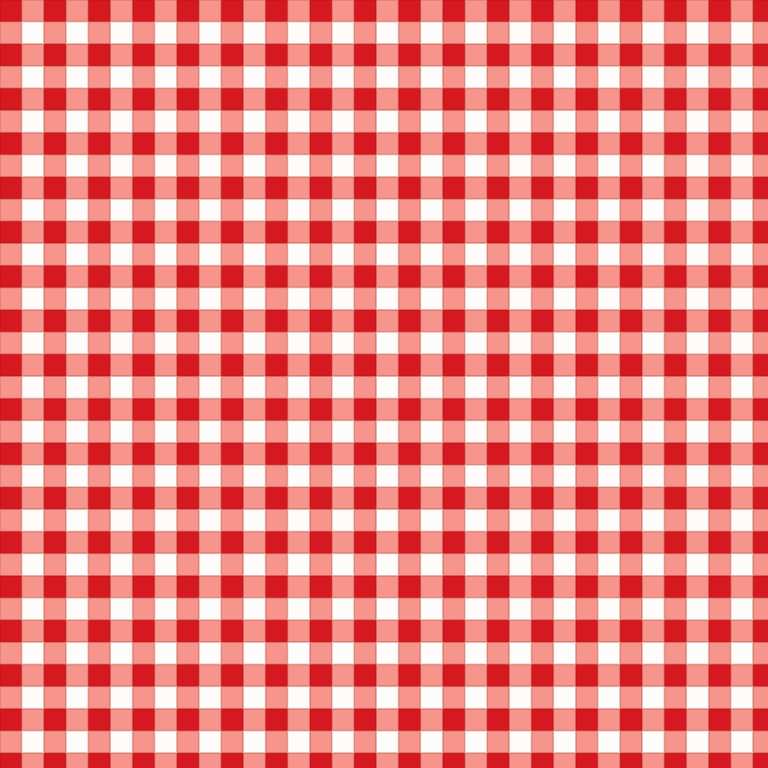
Give the GLSL for this pattern, as a three.js fragment shader.

```glsl
varying vec2 vUv;

// Signed distance to the stripe edges in canvas units, positive inside.
vec2 stripeDistance(vec2 p) {
  vec2 fromCentre = abs(fract(p * 17.33 - 0.24 + 0.5) - 0.5);
  return (0.247 - fromCentre) / 17.33;
}

void main() {
  vec3 white = vec3(0.995, 0.99, 0.985);
  vec3 pink = vec3(0.97, 0.58, 0.55);
  vec3 red = vec3(0.84, 0.10, 0.13);

  // Stripes run from the upper left corner in both directions.
  vec2 edge = stripeDistance(vec2(vUv.x, 1.0 - vUv.y));
  vec2 stripe = smoothstep(-0.001, 0.001, edge);

  // One stripe gives pink, two crossing stripes give red.
  vec3 color = mix(mix(white, pink, stripe.x), mix(pink, red, stripe.x), stripe.y);

  // Thin darker seams where the squares meet.
  vec2 seam = 1.0 - smoothstep(0.0005, 0.0018, abs(edge));
  color *= mix(vec3(1.0), vec3(0.89, 0.78, 0.75), max(seam.x, seam.y));

  gl_FragColor = vec4(color, 1.0);
}
```
